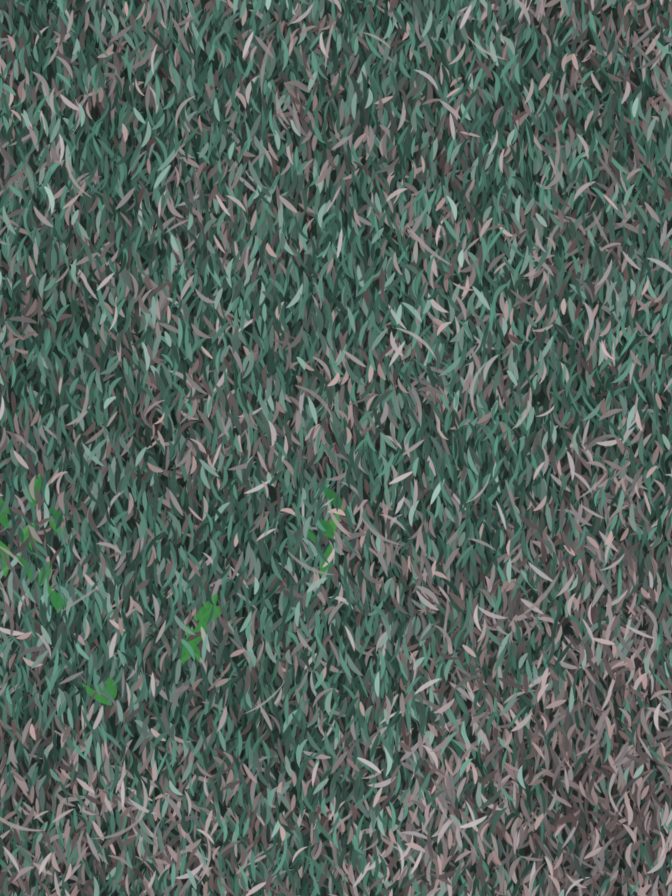
This texture is drawn by a Shadertoy shader. Its source:

```glsl
// Worn lawn seen from above: short blue-green blades tangled with dry straw.
// Jittered grids of bent, tapered blades are stacked from dark to light;
// gradient noise steers the dry patches, and a few leafy weeds sit near the top.

const int   LAYERS      = 14;
const int   WEED_LAYER  = 12;                  // weeds lie under the last layers
const vec2  GRASS_CELL  = vec2(0.024, 0.034);
const vec2  STRAW_CELL  = vec2(0.11, 0.11);
const vec2  GRASS_LEN   = vec2(0.013, 0.027);  // half length, min and max
const vec2  GRASS_WIDTH = vec2(0.0021, 0.0041);// half width, min and max
const vec2  STRAW_LEN   = vec2(0.025, 0.052);
const vec2  STRAW_WIDTH = vec2(0.0018, 0.0032);
const float STRAW_SHARE = 0.38;
const float SOFTNESS    = 0.0017;
const float GREEN_LEAN  = 0.95;                // spread of direction, radians
const float DRY_LEAN    = 1.45;

const vec3 SHADOW     = vec3(0.13, 0.16, 0.15);
const vec3 GREEN      = vec3(0.26, 0.405, 0.355);
const vec3 PALE_GREEN = vec3(0.44, 0.52, 0.495);
const vec3 DRY_PINK   = vec3(0.55, 0.465, 0.455);
const vec3 DRY_GREY   = vec3(0.52, 0.505, 0.51);
const vec3 STRAW      = vec3(0.64, 0.60, 0.595);
const vec3 WEED_DARK  = vec3(0.17, 0.42, 0.24);
const vec3 WEED_LIGHT = vec3(0.29, 0.58, 0.28);

// Weed clumps: centre, radius, number of leaves
const vec4 WEEDS[4] = vec4[4](
    vec4(0.04, 0.52, 0.060, 15.0), vec4(0.30, 0.41, 0.030, 7.0),
    vec4(0.48, 0.54, 0.035, 5.0),  vec4(0.15, 0.32, 0.020, 3.0));

vec4 hash4(vec3 p) {
    vec4 q = fract(p.xyzx * vec4(0.1031, 0.1030, 0.0973, 0.1099));
    q += dot(q, q.wzxy + 33.33);
    return fract((q.xxyz + q.yzzw) * q.zywx);
}

float cornerSlope(vec2 cell, vec2 offset) {
    float a = 6.2832 * hash4(vec3(cell, 71.0)).x;
    return dot(vec2(cos(a), sin(a)), offset);
}

float gradientNoise(vec2 p) {
    vec2 i = floor(p), f = fract(p), e = vec2(1.0, 0.0);
    vec2 u = f * f * f * (f * (f * 6.0 - 15.0) + 10.0);
    return mix(mix(cornerSlope(i, f), cornerSlope(i + e, f - e), u.x),
               mix(cornerSlope(i + e.yx, f - e.yx), cornerSlope(i + 1.0, f - 1.0), u.x), u.y);
}

// Share of dry blades: worn lower right, top right corner, thin lower edge
float dryness(vec2 p) {
    float worn = 1.0 - smoothstep(0.08, 0.55, length((p - vec2(1.0, 0.2)) * vec2(1.0, 0.9)));
    float corner = 1.0 - smoothstep(0.02, 0.22, length(p - vec2(1.0, 1.32)));
    float lower = 1.0 - smoothstep(0.0, 0.5, p.y);
    float patches = 0.3 * gradientNoise(p * 5.0) + 0.2 * gradientNoise(p * 13.0);
    return 0.27 + patches + 0.42 * worn + 0.35 * corner + 0.14 * lower;
}

// Coverage of a bent blade, tapered at both ends
float blade(vec2 p, float angle, float len, float width, float bend) {
    float c = cos(angle), s = sin(angle);
    vec2 q = vec2(c * p.x + s * p.y, c * p.y - s * p.x);
    float t = q.y / len;
    q.x -= bend * len * (t * t - 0.3);
    float soft = max(SOFTNESS, 0.6 / iResolution.x);
    float side = abs(q.x) - width * (1.0 - t * t);
    return (1.0 - smoothstep(-soft, soft, side)) * (1.0 - smoothstep(0.75, 1.0, abs(t)));
}

vec3 grassLayer(vec3 base, vec2 p, float id, float depth) {
    vec2 shifted = p + hash4(vec3(id, 5.0, 9.0)).xy;
    vec2 home = floor(shifted / GRASS_CELL);
    float light = mix(0.42, 1.1, depth);
    for (int j = -1; j <= 1; j++)
    for (int i = -1; i <= 1; i++) {
        vec2 cell = home + vec2(i, j);
        vec4 a = hash4(vec3(cell, id)), b = hash4(vec3(cell, id + 40.0));
        vec2 offset = shifted - (cell + 0.1 + 0.8 * a.xy) * GRASS_CELL;
        bool dry = b.x < dryness(p - offset);
        float angle = (a.z + b.w - 1.0) * (dry ? DRY_LEAN : GREEN_LEAN);
        float cover = blade(offset, angle, mix(GRASS_LEN.x, GRASS_LEN.y, a.w),
                            mix(GRASS_WIDTH.x, GRASS_WIDTH.y, b.y), 0.7 * (b.z - 0.5));
        vec3 tint = dry ? mix(DRY_PINK, DRY_GREY, a.w)
                        : mix(GREEN, PALE_GREEN, smoothstep(0.6, 1.0, b.y));
        float tone = mix(0.56, 1.34, fract(b.z * 7.0 + a.x));
        base = mix(base, tint * tone * light, 0.95 * cover);
    }
    return base;
}

vec3 weeds(vec3 base, vec2 p) {
    for (int k = 0; k < 4; k++)
    for (float n = 0.0; n < WEEDS[k].w; n++) {
        vec4 a = hash4(vec3(n, float(k), 17.0)), b = hash4(vec3(n, float(k), 29.0));
        vec2 spot = WEEDS[k].xy + (a.xy * 2.0 - 1.0) * WEEDS[k].z * vec2(0.8, 1.6);
        float cover = blade(p - spot, 2.0 * (a.z - 0.5), mix(0.016, 0.032, a.w),
                            mix(0.004, 0.010, b.x), 0.5 * (b.y - 0.5));
        base = mix(base, mix(WEED_DARK, WEED_LIGHT, b.z), 0.85 * cover);
    }
    return base;
}

// Sparse long straws lying on top
vec3 looseStraw(vec3 base, vec2 p) {
    vec2 home = floor(p / STRAW_CELL);
    for (int j = -1; j <= 1; j++)
    for (int i = -1; i <= 1; i++) {
        vec2 cell = home + vec2(i, j);
        vec4 a = hash4(vec3(cell, 83.0)), b = hash4(vec3(cell, 97.0));
        float cover = blade(p - (cell + a.xy) * STRAW_CELL, 2.4 * (a.z - 0.5),
                            mix(STRAW_LEN.x, STRAW_LEN.y, a.w),
                            mix(STRAW_WIDTH.x, STRAW_WIDTH.y, b.y), 0.8 * (b.z - 0.5));
        base = mix(base, STRAW * mix(0.85, 1.08, b.w), 0.85 * cover * step(b.x, STRAW_SHARE));
    }
    return base;
}

void mainImage(out vec4 fragColor, in vec2 fragCoord) {
    vec2 p = fragCoord / iResolution.x;
    vec3 color = SHADOW;
    for (int n = 0; n < LAYERS; n++) {
        if (n == WEED_LAYER) color = weeds(color, p);
        color = grassLayer(color, p, float(n), float(n) / float(LAYERS - 1));
    }
    color = looseStraw(color, p);
    color *= 1.0 + 0.14 * gradientNoise(p * 4.0 + 20.0);
    fragColor = vec4(color, 1.0);
}
```
